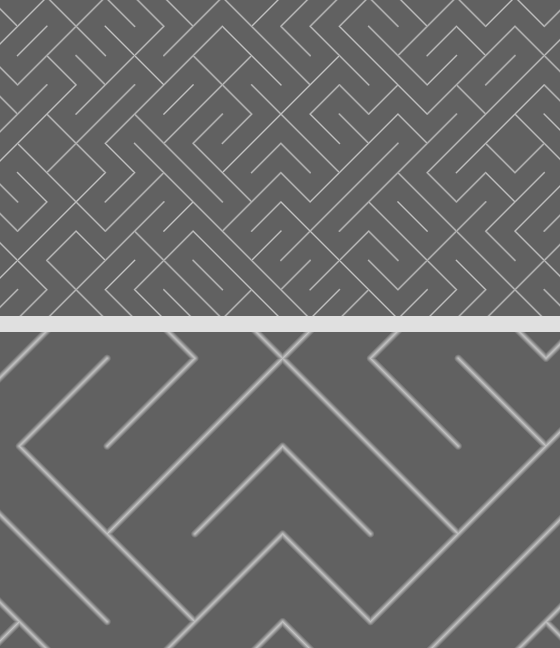
Top, the full canvas; bottom, a detail of the centre.
Reproduce this pattern procedurally as a WebGL 2 fragment shader.

```glsl
#version 300 es
precision highp float;

#define ROWS 10.8
#define GRID_OFFSET vec2(0.6, 0.9)
#define HALF_WIDTH 0.047
#define FLIP_CHANCE 0.5
#define SEED 17.0
#define GROUND vec3(0.38)
#define LINE vec3(0.76)

uniform vec2 u_resolution;
out vec4 fragColor;

float hash(vec2 p) {
    vec3 q = fract(vec3(p.xyx + SEED) * 0.1031);
    q += dot(q, q.yzx + 33.33);
    return fract((q.x + q.y) * q.z);
}

float segmentDistance(vec2 p, vec2 a, vec2 b) {
    vec2 ap = p - a;
    vec2 ab = b - a;
    return length(ap - ab * clamp(dot(ap, ab) / dot(ab, ab), 0.0, 1.0));
}

// Each cell holds one of its two diagonals, picked at random
float diagonalDistance(vec2 p, vec2 cell) {
    float flip = step(hash(cell), FLIP_CHANCE);
    return segmentDistance(p - cell, vec2(0.0, flip), vec2(1.0, 1.0 - flip));
}

// Nearest wall, including the neighbours so that joints stay whole
float mazeDistance(vec2 p) {
    vec2 home = floor(p);
    float nearest = 1.0;
    for (int y = -1; y <= 1; y++) {
        for (int x = -1; x <= 1; x++) {
            nearest = min(nearest, diagonalDistance(p, home + vec2(x, y)));
        }
    }
    return nearest;
}

void main() {
    vec2 p = gl_FragCoord.xy / u_resolution.y * ROWS - GRID_OFFSET;

    // Soft linear falloff, never thinner than a pixel
    float pixel = ROWS / u_resolution.y;
    float wall = clamp(1.0 - mazeDistance(p) / max(HALF_WIDTH, pixel), 0.0, 1.0);

    fragColor = vec4(mix(GROUND, LINE, wall), 1.0);
}
```
